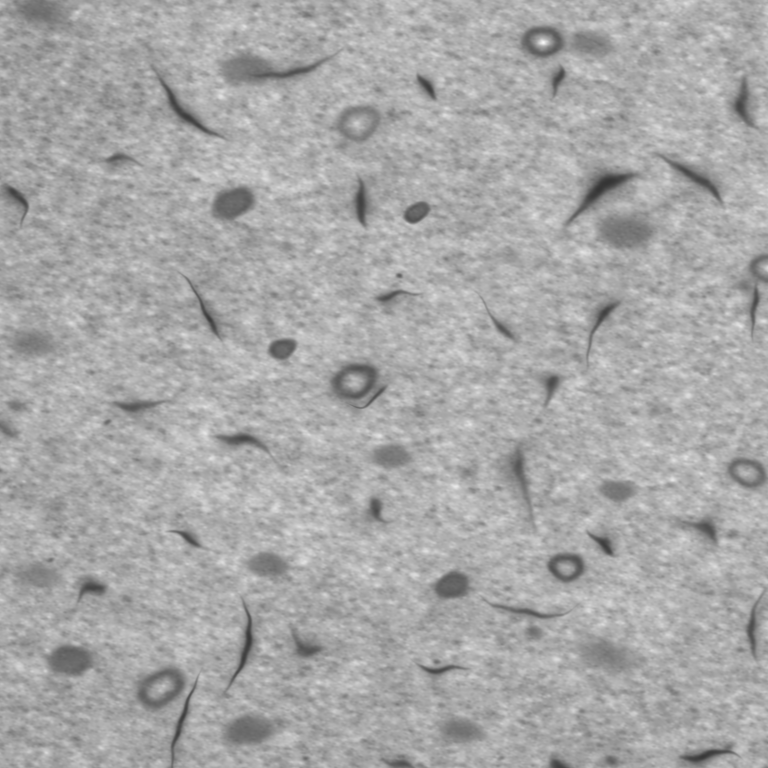
Give the GLSL for this texture, as a three.js fragment shader.

```glsl
varying vec2 vUv;

vec2 hash2(vec2 p) {
  vec3 a = fract(p.xyx * vec3(0.1031, 0.1030, 0.0973));
  a += dot(a, a.yzx + 33.33);
  return fract((a.xx + a.yz) * a.zy);
}

// Cellular grain: one soft light or dark spot per cell
float grain(vec2 p) {
  vec2 cell = floor(p);
  float sum = 0.0;
  for (int y = -1; y <= 1; y++) {
    for (int x = -1; x <= 1; x++) {
      vec2 c = cell + vec2(float(x), float(y));
      vec2 d = p - c - hash2(c + 17.0);
      float k = max(0.0, 1.0 - dot(d, d));
      sum += (2.0 * hash2(c + 91.0).x - 1.0) * k * k * k;
    }
  }
  return sum;
}

vec2 rotate(vec2 p, float a) {
  float c = cos(a), s = sin(a);
  return vec2(c * p.x + s * p.y, c * p.y - s * p.x);
}

// Even but irregular placement
vec2 scatter(float i, float seed) {
  vec2 even = fract(i * vec2(0.7549, 0.5698) + hash2(vec2(seed, 3.0)));
  return even + 0.07 * (hash2(vec2(i, seed)) - 0.5);
}

// Bent, tapered fibre with a dark core and a blurred body
float strand(vec2 p, vec2 shape, vec2 look) {
  float reach = mix(0.028, 0.095, shape.x * shape.x);
  float bend = 0.8 * (shape.y - 0.5);
  float t = p.x / reach;
  float y = p.y - reach * bend * (t * t - 0.4) - 0.003 * sin(4.0 * t + 20.0 * look.y);
  y /= sqrt(1.0 + 4.0 * bend * bend * t * t);
  float skew = t - 0.9 * (look.y - 0.5);
  float body = exp(-4.0 * skew * skew);
  float width = mix(0.0025, 0.0068, look.x) * (0.5 + 0.6 * body);
  float core = exp(-y * y / (width * width));
  float side = (y - width * (look.y - 0.5) * 3.0) / (width * 2.6);
  float blur = exp(-side * side);
  float ends = 1.0 - smoothstep(0.5, 1.0, abs(t));
  return ends * (core * (0.4 + 0.75 * body) + blur * (0.08 + 0.4 * body));
}

// Cut tube: dark rim, pale centre, faint halo
float ring(vec2 p, float radius) {
  float d = length(p / vec2(1.2, 0.9)) / radius;
  float rim = (d - 1.0) / 0.32;
  return 0.65 * exp(-rim * rim) + 0.28 * exp(-0.55 * d * d) - 0.4 * exp(-5.0 * d * d);
}

// Solid cell body, either crisp or out of focus
float blob(vec2 p, float radius, float focus) {
  float d = length(p / vec2(mix(1.6, 1.1, focus), 0.85)) / radius;
  float rim = (d - 0.8) / 0.25;
  float fill = 1.0 - smoothstep(mix(0.1, 0.75, focus), mix(1.6, 1.2, focus), d);
  return fill * 0.72 + 0.3 * focus * exp(-rim * rim);
}

void main() {
  // Grain, slightly drawn out sideways
  vec2 g = rotate(vUv, -0.2) + 2.0;
  float fine = grain(g * vec2(210.0, 320.0));
  float medium = grain(g * vec2(92.0, 155.0));
  float broad = grain(g * vec2(36.0, 58.0));
  float cloud = grain(g * 9.0);

  // Uneven lighting, dimmer at the upper left and at the bottom
  float light = 0.69 - 0.07 * smoothstep(0.35, 0.0, vUv.x) * vUv.y;
  light -= 0.03 * (1.0 - smoothstep(0.0, 0.35, vUv.y));
  light += 0.045 * fine + 0.095 * medium + 0.055 * broad + 0.03 * cloud;

  // Ragged outlines from layered sines
  vec2 uv = vUv + 0.0016 * sin(vUv.yx * vec2(83.0, 71.0));
  uv += 0.0009 * sin(vUv.yx * vec2(211.0, 187.0) + 1.7);
  float stain = 0.0;

  for (int i = 0; i < 36; i++) {
    float n = float(i);
    vec2 turn = hash2(vec2(n, 41.0));
    vec2 p = rotate(uv - scatter(n, 5.0), 3.14 * turn.x);
    float depth = mix(0.55, 1.35, turn.y);
    stain += depth * strand(p, hash2(vec2(n, 53.0)), hash2(vec2(n, 67.0)));
  }

  for (int i = 0; i < 7; i++) {
    float n = float(i);
    vec2 r = hash2(vec2(n, 73.0));
    vec2 p = rotate(uv - scatter(n, 12.0), r.x - 0.5);
    stain += mix(0.6, 1.3, r.y) * ring(p, mix(0.013, 0.021, r.x));
  }

  // Bodies and specks crowd towards the bottom
  for (int i = 0; i < 17; i++) {
    float n = float(i);
    vec2 r = hash2(vec2(n, 83.0));
    vec2 at = scatter(n, 29.0);
    at.y *= mix(0.45, 1.0, at.y);
    vec2 p = rotate(uv - at, 0.9 * r.x - 0.3);
    stain += mix(0.6, 1.2, r.x) * blob(p, mix(0.014, 0.025, r.y), r.x);
  }
  for (int i = 0; i < 44; i++) {
    float n = float(i);
    vec2 r = hash2(vec2(n, 97.0));
    vec2 at = scatter(n, 37.0);
    at.y *= mix(0.35, 1.0, at.y);
    vec2 d = (uv - at) / vec2(1.4, 1.0) / mix(0.003, 0.0085, r.x * r.x);
    stain += mix(0.25, 0.9, r.y * r.y) * exp(-dot(d, d));
  }

  stain *= 1.0 + 0.3 * medium + 0.35 * broad;
  float grey = mix(0.17, light, exp(-stain));
  gl_FragColor = vec4(vec3(grey), 1.0);
}
```
